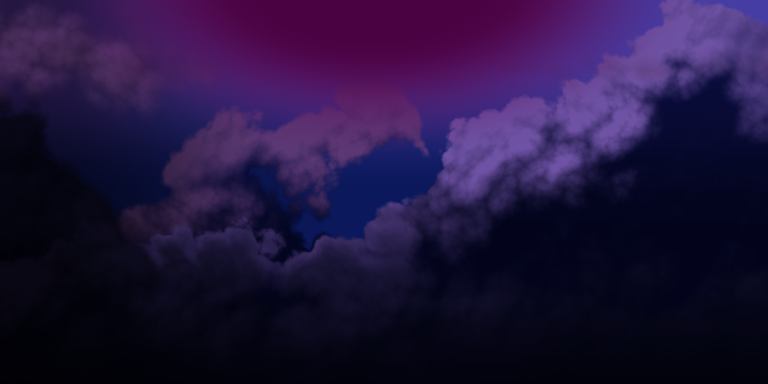
Write a Shadertoy shader that draws this background.

```glsl
// Night cloudscape: a blue sky gap between moonlit cumulus banks under a magenta glow.
// Cloud banks are smooth ridge profiles roughened by fractal cellular billows;
// depth below each ridge plus a relief term decides how much light reaches it.

#define PUFF_SCALE 5.6      // billow cells per canvas height
#define PUFF_HEIGHT 0.19    // how far billows push the ridges
#define EDGE 0.028          // softness of cloud outlines
#define RELIEF 0.65         // strength of directional shading
#define TO_LIGHT vec2(-0.014, 0.026)
#define GLOW_CENTER vec2(0.97, 1.08)
#define GLOW_RADIUS vec2(0.84, 0.48)

const vec3 SKY_LOW    = vec3(0.045, 0.095, 0.36);
const vec3 SKY_HIGH   = vec3(0.27, 0.24, 0.64);
const vec3 MAUVE      = vec3(0.43, 0.32, 0.64);
const vec3 DUSK_ROSE  = vec3(0.38, 0.23, 0.46);
const vec3 NAVY       = vec3(0.010, 0.016, 0.11);
const vec3 BLUE_SHADE = vec3(0.035, 0.045, 0.22);
const vec3 SLATE      = vec3(0.12, 0.10, 0.25);
const vec3 NIGHT      = vec3(0.010, 0.014, 0.075);
const vec3 GLOW_RIM   = vec3(0.37, 0.07, 0.37);
const vec3 GLOW_CORE  = vec3(0.29, 0.0, 0.25);

vec2 hash2(vec2 cell) {
    vec2 k = vec2(dot(cell, vec2(127.1, 311.7)), dot(cell, vec2(269.5, 183.3)));
    return fract(sin(k) * 43758.5);
}

// Rounded cellular bumps, blended by a soft minimum of squared distances
float puffs(vec2 p) {
    vec2 cell = floor(p), f = p - cell;
    float sum = 0.0;
    for (int j = -1; j <= 1; j++)
    for (int i = -1; i <= 1; i++) {
        vec2 o = vec2(i, j);
        vec2 d = o + hash2(cell + o) - f;
        sum += exp(-14.0 * dot(d, d));
    }
    return 0.36 + 1.6 * log(sum + 1e-4) / 14.0;
}

float billow(vec2 p) {
    p = p * PUFF_SCALE + 0.08 * sin(p.yx * vec2(15.0, 11.0) + vec2(0.4, 2.1));
    float total = 0.0, amp = 0.6;
    for (int i = 0; i < 5; i++) {
        total += amp * puffs(p);
        p = mat2(0.8, 0.6, -0.6, 0.8) * p * 2.07 + 5.3;
        amp *= 0.48;
    }
    return total;
}

// Ridge heights along x
float rightRidge(float x) {
    return 0.38 + 0.29 * smoothstep(0.88, 1.25, x) + 0.08 * smoothstep(1.20, 1.42, x)
         + 0.09 * smoothstep(1.45, 1.63, x) + 0.15 * smoothstep(1.60, 1.76, x)
         - 0.08 * smoothstep(1.88, 2.02, x);
}

float middleRidge(float x) {
    return 0.38 + 0.18 * smoothstep(0.22, 0.42, x) + 0.14 * smoothstep(0.36, 0.68, x)
         + 0.08 * smoothstep(0.75, 1.0, x) - 0.25 * smoothstep(1.02, 1.18, x);
}

float lowRidge(float x) {
    return 0.36 + 0.38 * (1.0 - smoothstep(0.08, 0.46, x));
}

void mainImage(out vec4 fragColor, in vec2 fragCoord) {
    vec2 p = fragCoord / iResolution.xy * vec2(2.0, 1.0);
    float bump = billow(p);
    float relief = clamp((bump - billow(p + TO_LIGHT)) * RELIEF, -0.35, 0.35);
    float rough = PUFF_HEIGHT * bump;

    // Sky, dimmer and more purple towards the left
    vec3 col = mix(SKY_LOW, SKY_HIGH, smoothstep(0.50, 0.86, p.y));
    col *= mix(vec3(0.5, 0.35, 0.4), vec3(1.0), smoothstep(0.05, 0.95, p.x));

    // Middle bank, opened by an oval sky gap on its right
    float depth = middleRidge(p.x) - p.y;
    float gap = 0.13 * (length((p - vec2(0.99, 0.48)) / vec2(0.18, 0.125)) - 1.0);
    float body = min(depth, gap) + rough;
    float lit = 1.0 - smoothstep(0.05, 0.29, depth - 1.3 * rough);
    lit = clamp(lit * (1.0 + relief) + 0.2 * relief, 0.0, 1.0);
    vec3 rose = DUSK_ROSE * mix(0.55, 1.0, smoothstep(0.3, 0.7, p.x));
    vec3 shade = mix(NAVY, BLUE_SHADE, smoothstep(0.35, 0.6, p.y));
    col = mix(col, mix(shade, rose, lit), 0.92 * smoothstep(0.0, 1.5 * EDGE, body));

    // Bright right bank, blue in its upper shadows
    depth = rightRidge(p.x) - p.y;
    lit = 1.0 - smoothstep(0.04, 0.32, depth - 1.6 * rough);
    lit *= mix(0.45, 1.0, smoothstep(0.38, 0.62, p.y));
    lit *= mix(1.0, 0.65, smoothstep(1.75, 2.0, p.x));
    lit = clamp(lit * (1.0 + 1.2 * relief) + 0.1 * relief, 0.0, 1.0);
    shade = mix(NAVY, BLUE_SHADE, smoothstep(0.4, 0.8, p.y));
    col = mix(col, mix(shade, MAUVE, lit), smoothstep(0.0, EDGE, depth + rough));

    // Low dark clouds across the foreground
    depth = lowRidge(p.x) - p.y + 1.2 * rough;
    lit = clamp(0.45 + 0.9 * bump + 0.8 * relief, 0.0, 1.0);
    lit *= smoothstep(-0.05, 0.38, p.y) * mix(1.0, 0.45, smoothstep(1.1, 1.6, p.x));
    lit *= mix(0.25, 1.0, smoothstep(0.1, 0.85, p.x));
    float softness = mix(0.10, 0.22, smoothstep(0.85, 1.3, p.x));
    vec3 dusk = NIGHT * mix(0.5, 1.0, smoothstep(0.0, 0.8, p.x));
    col = mix(col, mix(dusk, SLATE, lit), 0.9 * smoothstep(0.0, softness, depth));

    // Soft drifting cloud and haze at the upper left
    float spine = 0.90 - 0.08 * smoothstep(0.0, 0.35, p.x);
    depth = 0.11 - abs(p.y - spine) + rough - 0.13 * smoothstep(0.32, 0.62, p.x);
    lit = clamp(0.68 + 0.6 * relief + 0.35 * bump, 0.0, 1.0);
    col = mix(col, DUSK_ROSE * lit, 0.88 * smoothstep(-0.04, 0.13, depth));

    // Darkness gathers at the bottom and lower left
    col *= mix(0.5, 1.0, smoothstep(-0.1, 0.25, p.y));
    col *= mix(1.0, 0.75, smoothstep(0.9, 0.0, p.x) * smoothstep(0.75, 0.3, p.y));

    // Magenta glow over everything at the top
    float r = length((p - GLOW_CENTER) / GLOW_RADIUS);
    vec3 glow = mix(GLOW_CORE, GLOW_RIM, smoothstep(0.35, 0.85, r));
    col = mix(col, glow, 0.97 * (1.0 - smoothstep(0.46, 1.06, r)));

    fragColor = vec4(col, 1.0);
}
```
